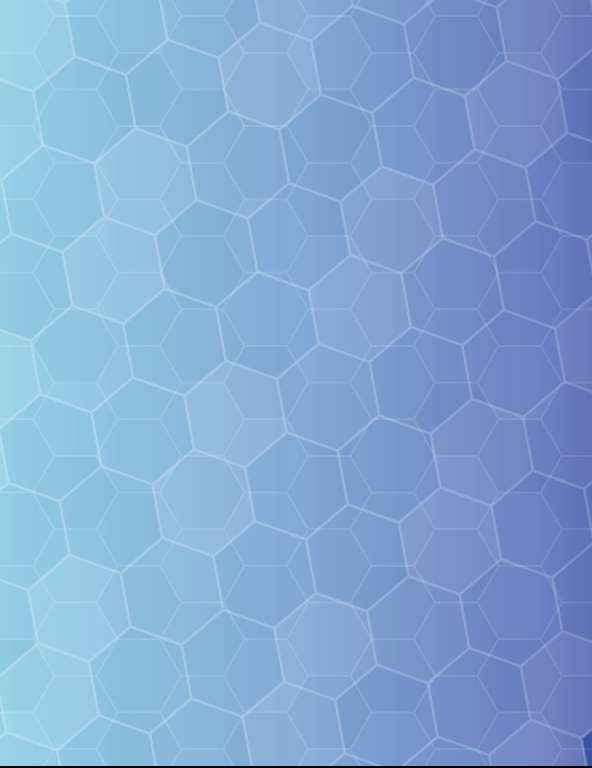
A WebGL 2 fragment shader for this background:

```glsl
#version 300 es
precision highp float;

uniform vec2 u_resolution;
out vec4 fragColor;

const vec3 AQUA = vec3(0.592, 0.815, 0.898);
const vec3 SKY = vec3(0.518, 0.670, 0.840);
const vec3 VIOLET = vec3(0.412, 0.475, 0.738);
const vec3 NAVY = vec3(0.23, 0.31, 0.64);
const vec3 TINT = vec3(0.040, 0.025, 0.016);

float hash(vec2 p) {
    vec3 q = fract(vec3(p.xyx) * 0.1031);
    q += dot(q, q.yzx + 33.33);
    return fract((q.x + q.y) * q.z);
}

// Returns the cell index in xy and the distance to the cell border in z.
vec3 hexCell(vec2 p, vec2 origin, float spacing, float angle) {
    vec2 axis = vec2(cos(angle), sin(angle));
    vec2 d = (p - origin) / spacing;
    vec2 q = vec2(dot(d, axis), dot(d, vec2(-axis.y, axis.x)));
    float row = q.y / 0.8660254;
    vec2 base = floor(vec2(q.x + 0.5 * row, row));

    vec2 id = base;
    vec2 nearest = vec2(9.0);
    for (int k = 0; k < 4; k++) {
        vec2 cell = base + vec2(k & 1, k >> 1);
        vec2 offset = q - vec2(cell.x - 0.5 * cell.y, 0.8660254 * cell.y);
        if (dot(offset, offset) < dot(nearest, nearest)) {
            nearest = offset;
            id = cell;
        }
    }
    vec2 r = abs(nearest);
    float reach = max(r.x, dot(r, vec2(0.5, 0.8660254)));
    return vec3(id, (0.5 - reach) * spacing);
}

float borderLine(float edge, float halfWidth, float pixel) {
    return 1.0 - smoothstep(halfWidth - 0.5 * pixel, halfWidth + 0.5 * pixel, edge);
}

// Repeating pattern of pale, medium and deep cells.
float cellTone(vec2 id) {
    float k = mod(id.x + 4.0 * id.y, 7.0);
    float pale = mod(k, 2.0);
    return k < 1.5 ? 0.45 * pale : pale;
}

vec3 horizontalGradient(float x) {
    vec3 color = mix(AQUA, SKY, clamp(2.0 * x, 0.0, 1.0));
    color = mix(color, VIOLET, clamp(2.0 * x - 1.0, 0.0, 1.0));
    return color - 0.025 * smoothstep(0.92, 1.0, x);
}

void main() {
    float pixel = 1.0 / u_resolution.y;
    float across = gl_FragCoord.x / u_resolution.x;
    vec2 p = gl_FragCoord.xy * pixel;
    float height = p.y;
    p.y = 1.0 - p.y;

    vec3 small = hexCell(p, vec2(0.3460, 0.4027), 0.09544, radians(30.0));
    vec3 large = hexCell(p, vec2(0.3479, 0.4237), 0.12266, radians(49.7));

    // Base gradient with faint vertical bands
    vec3 color = horizontalGradient(across);
    color += 0.008 * (hash(vec2(floor(across * 45.0), 3.0)) - 0.5);

    // Cell fills
    float largeFill = smoothstep(0.0, pixel, large.z);
    float smallFill = smoothstep(0.0, pixel, small.z);
    color += TINT * (cellTone(large.xy) - 0.45) * largeFill;
    color += 0.022 * (hash(small.xy + 40.0) - 0.5) * smallFill;

    // Deep cell at the lower right
    float corner = 1.0 - step(0.5, distance(large.xy, vec2(6.0, 0.0)));
    color = mix(color, NAVY, corner * largeFill);

    // Translucent outlines
    float fade = mix(1.0, 0.55, across);
    color = mix(color, vec3(0.87, 0.93, 1.0), 0.21 * fade * borderLine(small.z, 0.0013, pixel));
    color = mix(color, vec3(0.87, 0.93, 1.0), 0.34 * fade * borderLine(large.z, 0.0018, pixel));

    // Dark strip along the bottom
    color *= smoothstep(0.0018, 0.0018 + pixel, height);

    fragColor = vec4(color, 1.0);
}
```
